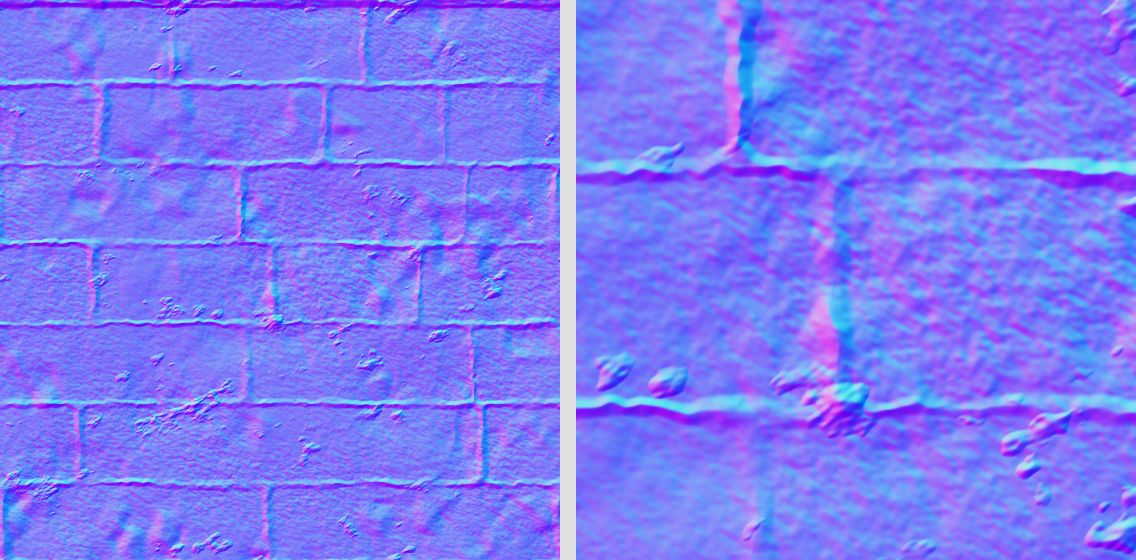
Left, the full canvas; right, a detail of the centre.
Give the GLSL for this texture map, as a Shadertoy shader.

```glsl
// Tangent-space normal map of an old brick wall: seven courses with uneven head joints.
// A height field (joints, lumps, chips, diagonal grain) is built from distances and
// value noise, then its slope is encoded as colour, with green pointing down.

// Head joint positions per course, top to bottom; the third one is shallow.
const vec3 HEAD_JOINTS[7] = vec3[7](
    vec3(0.312, 0.655, 0.312), vec3(0.180, 0.582, 0.788), vec3(0.430, 0.996, 0.834),
    vec3(0.164, 0.490, 0.752), vec3(0.438, 0.438, 0.844), vec3(0.145, 0.860, 0.145),
    vec3(0.002, 0.480, 0.480));

float hash(vec2 p) {
    return fract(sin(dot(p, vec2(127.1, 311.7))) * 43758.5);
}

float noise(vec2 p) {
    vec2 i = floor(p), f = fract(p);
    f = f * f * (3.0 - 2.0 * f);
    return mix(mix(hash(i), hash(i + vec2(1, 0)), f.x),
               mix(hash(i + vec2(0, 1)), hash(i + vec2(1, 1)), f.x), f.y);
}

float fbm(vec2 p) {
    float sum = 0.0, amp = 0.5;
    for (int i = 0; i < 4; i++) {
        sum += amp * noise(p);
        p = mat2(1.6, 1.2, -1.2, 1.6) * p + 7.3;
        amp *= 0.5;
    }
    return sum;
}

// Raised bricks with rounded corners, separated by narrow, unevenly worn grooves.
float brickHeight(vec2 p) {
    // Wandering, ragged joint lines
    vec2 q = p + vec2(0.014, 0.007) * (vec2(noise(p * 11.0), noise(p * 9.0 + 40.0)) - 0.5);
    q += 0.004 * (vec2(noise(p * 50.0 + 9.0), noise(p * 45.0 + 70.0)) - 0.5);
    q += 0.004 * (vec2(noise(p * 120.0 + 5.0), noise(p * 110.0 + 60.0)) - 0.5);

    float v = (1.0 - q.y) * 7.0 - 0.05;
    int course = int(clamp(floor(v), 0.0, 6.0));
    float bed = min(fract(v), 1.0 - fract(v)) / 7.0;
    vec3 head = abs(fract(q.x - HEAD_JOINTS[course] + 0.5) - 0.5);
    head.z += 0.004;

    // Head joints are wider than bed joints
    vec2 gap = vec2(0.7 * min(head.x, min(head.y, head.z)), bed);
    float d = 0.018 - length(max(0.018 - gap, 0.0));
    float width = mix(0.006, 0.013, noise(p * 16.0 + 21.0));
    float wear = 0.5 * (noise(p * 13.0 + 90.0) + noise(p * 42.0 + 17.0));
    float depth = mix(0.0015, 0.0085, smoothstep(0.15, 0.85, wear));
    return -depth * (1.0 - smoothstep(-0.001, width, d));
}

float height(vec2 p) {
    float h = brickHeight(p);

    // Sloping edge along the top of the wall
    h -= 0.016 * smoothstep(0.985, 1.003, p.y);

    // Broad lumps with torn outlines
    vec2 torn = p + 0.012 * (vec2(noise(p * 45.0), noise(p * 45.0 + 31.0)) - 0.5);
    float patches = smoothstep(0.45, 0.8, noise(p * 7.0 + 3.0));
    h += 0.013 * mix(0.5, 1.3, patches) * fbm(torn * vec2(12.0, 10.0) + 15.0);

    // Flaked facets: short slopes in separate patches
    float flakes = smoothstep(0.5, 0.8, noise(torn * 13.0 + 120.0));
    h += 0.014 * flakes * (noise(torn * vec2(34.0, 28.0) + 64.0) - 0.5);

    // Small, sparse chips, stretched along a slant
    vec2 c = vec2(dot(p, vec2(0.9, 0.43)), dot(p, vec2(-0.43, 0.9)));
    float chip = fbm(c * vec2(24.0, 40.0) + 52.0);
    float chipArea = smoothstep(0.45, 0.7, noise(p * 10.0 + 33.0));
    h -= 0.050 * chipArea * max(chip - 0.63, 0.0);

    // Fine grain slanting down to the right, plus grit
    vec2 g = vec2(dot(p, vec2(0.87, -0.5)), dot(p, vec2(0.5, 0.87)));
    float rough = mix(0.4, 1.3, noise(p * 8.0 + 80.0));
    h += 0.0018 * rough * noise(g * vec2(95.0, 160.0));
    h += 0.0010 * rough * noise(g * vec2(210.0, 290.0) + 11.0);
    return h;
}

void mainImage(out vec4 fragColor, in vec2 fragCoord) {
    vec2 p = fragCoord / iResolution.xy;

    // Central differences over a fixed fraction of the canvas
    vec2 e = vec2(0.001, 0.0);
    vec2 slope = vec2(height(p + e.xy) - height(p - e.xy),
                      height(p + e.yx) - height(p - e.yx)) / (2.0 * e.x);
    vec3 n = normalize(vec3(-slope.x, slope.y, 1.0));

    // Encode the normal around the flat blue-violet
    vec3 col = vec3(0.49, 0.47, 0.975) + vec3(0.5, 0.53, 0.08) * (n - vec3(0, 0, 1));
    fragColor = vec4(clamp(col, 0.0, 1.0), 1.0);
}
```
